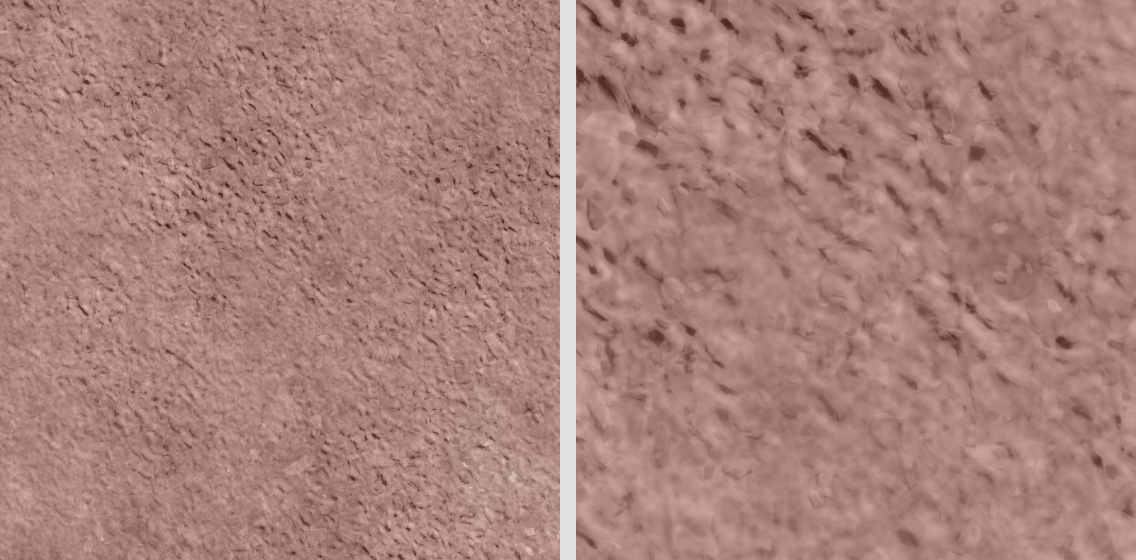
Left: the whole. Right: its middle third, enlarged.
Write a three.js fragment shader that draws this texture.

```glsl
varying vec2 vUv;

float hash(vec2 p) {
  vec3 q = fract(p.xyx * vec3(0.1031, 0.1030, 0.0973));
  q += dot(q, q.yzx + 33.33);
  return fract((q.x + q.y) * q.z);
}

float noise(vec2 p) {
  vec2 i = floor(p), f = fract(p);
  f = f * f * (3.0 - 2.0 * f);
  return mix(mix(hash(i), hash(i + vec2(1.0, 0.0)), f.x),
             mix(hash(i + vec2(0.0, 1.0)), hash(i + 1.0), f.x), f.y);
}

float fbm(vec2 p) {
  float sum = 0.0, amp = 0.53;
  for (int i = 0; i < 4; i++) {
    sum += amp * noise(p);
    p = mat2(1.6, 1.2, -1.2, 1.6) * p + 17.3;
    amp *= 0.5;
  }
  return sum;
}

mat2 rotation(float a) {
  return mat2(cos(a), sin(a), -sin(a), cos(a));
}

// Distances to an irregular convex chip (x) and to its shadow (y)
vec2 chipDistance(vec2 p, vec2 shadowPos, vec2 id) {
  vec2 d = vec2(-1.0);
  for (int i = 0; i < 6; i++) {
    float k = float(i);
    float a = 1.0472 * (k + 0.8 * hash(id + k * 7.1));
    vec2 n = vec2(cos(a), sin(a)) * (0.8 + 0.5 * hash(id + k * 3.7 + 50.0));
    d = max(d, vec2(dot(p, n), dot(shadowPos, n)));
  }
  return d - 1.0;
}

// Lays one layer of scattered chips over the tone
float addChips(float tone, vec2 uv, float scale, float density, float depth, float dust) {
  vec2 p = uv * scale;
  vec2 wobble = 0.4 * vec2(noise(p * 5.0), noise(p * 5.0 + 40.0)) - 0.2;
  float broken = smoothstep(0.25, 0.6, noise(p * 2.5 + 9.0));
  for (int y = -1; y <= 1; y++) {
    for (int x = -1; x <= 1; x++) {
      vec2 id = floor(p) + vec2(float(x), float(y));
      vec2 key = id + scale * 3.0;
      if (hash(key) > density) continue;
      vec2 center = id + 0.15 + 0.7 * vec2(hash(key + 11.0), hash(key + 23.0));
      float size = hash(key + 31.0);
      float radius = mix(0.22, 0.55, size * size);
      mat2 turn = rotation(0.9 + 2.6 * (hash(key + 43.0) - 0.5));
      vec2 stretch = vec2(1.0, 1.1 + 1.2 * hash(key + 57.0));
      vec2 chipPos = turn * (p - center) / radius * stretch + wobble;
      vec2 shadowShift = turn * vec2(0.17, 0.24) * stretch;
      vec2 d = chipDistance(chipPos, chipPos + shadowShift, key);
      float blur = 0.0018 * scale / radius;
      vec2 cover = 1.0 - smoothstep(vec2(-blur), vec2(blur), d);
      float dark = hash(key + 71.0);
      tone -= cover.y * broken * depth * (0.15 + 0.85 * dark * dark);
      float shade = hash(key + 83.0);
      float face = 0.1 * shade - 0.022 + 0.45 * tone;
      face += 0.12 * smoothstep(0.0, 0.02, shade - 0.985 + 0.12 * dust);
      tone = mix(tone, face, cover.x * 0.88);
    }
  }
  return tone;
}

void main() {
  vec2 uv = vUv;
  float region = fbm(uv * 6.0 + 3.0) + 0.3 * (uv.x + 0.5 * uv.y - 0.75);
  float rough = 0.25 + 0.75 * smoothstep(0.28, 0.66, region);
  rough *= smoothstep(0.03, 0.3, length(uv));
  float dust = (1.0 - smoothstep(0.0, 0.28, length(uv - vec2(0.92, 0.18)))) * noise(uv * 14.0);
  float powder = 1.0 - smoothstep(0.0, 0.25, length((uv - vec2(0.1, 0.69)) * vec2(0.9, 1.5)));

  // Crumbled relief lit from the upper right, stretched along the slope
  mat2 slope = rotation(0.8);
  vec2 ground = slope * uv * vec2(115.0, 75.0).yx;
  ground += 1.3 * vec2(noise(uv * 45.0), noise(uv * 45.0 + 60.0));
  vec2 toLight = slope * vec2(0.24, 0.34);
  float relief = fbm(ground - toLight) - fbm(ground + toLight);
  float tone = 0.15 * (fbm(uv * 7.0) - 0.5) + 0.07 * (noise(uv * 40.0) - 0.5);
  tone += relief * mix(0.13, 0.27, rough) + 0.004;
  tone -= 0.2 * rough * smoothstep(0.16, 0.4, -relief);

  // Chips from broad flakes down to grit
  tone = addChips(tone, uv, 13.0, 0.3, 0.09, 0.0);
  tone = addChips(tone, uv, 27.0, 0.4, 0.06 + 0.17 * rough, dust);
  tone = addChips(tone, uv, 50.0, 0.42, 0.07 + 0.19 * rough, dust);
  tone = addChips(tone, uv, 90.0, 0.42, 0.07 + 0.18 * rough, dust);

  // Powder, dust and fine grain
  tone = mix(tone, 0.045 + 0.6 * tone, powder * 0.8);
  float grain = noise(uv * 230.0) + noise(slope * uv * vec2(110.0, 170.0)) - 1.0;
  tone += 0.05 * dust + 0.065 * grain;
  tone = max(tone, -0.38);

  vec3 clay = vec3(0.668, 0.512, 0.487) + tone * vec3(1.0, 1.0, 1.02);
  vec3 paleStone = vec3(0.82, 0.73, 0.68);
  vec3 color = mix(clay, paleStone, 0.7 * smoothstep(0.13, 0.24, tone));
  color *= mix(vec3(1.0), vec3(0.98, 1.04, 1.03), dust);
  gl_FragColor = vec4(color, 1.0);
}
```
